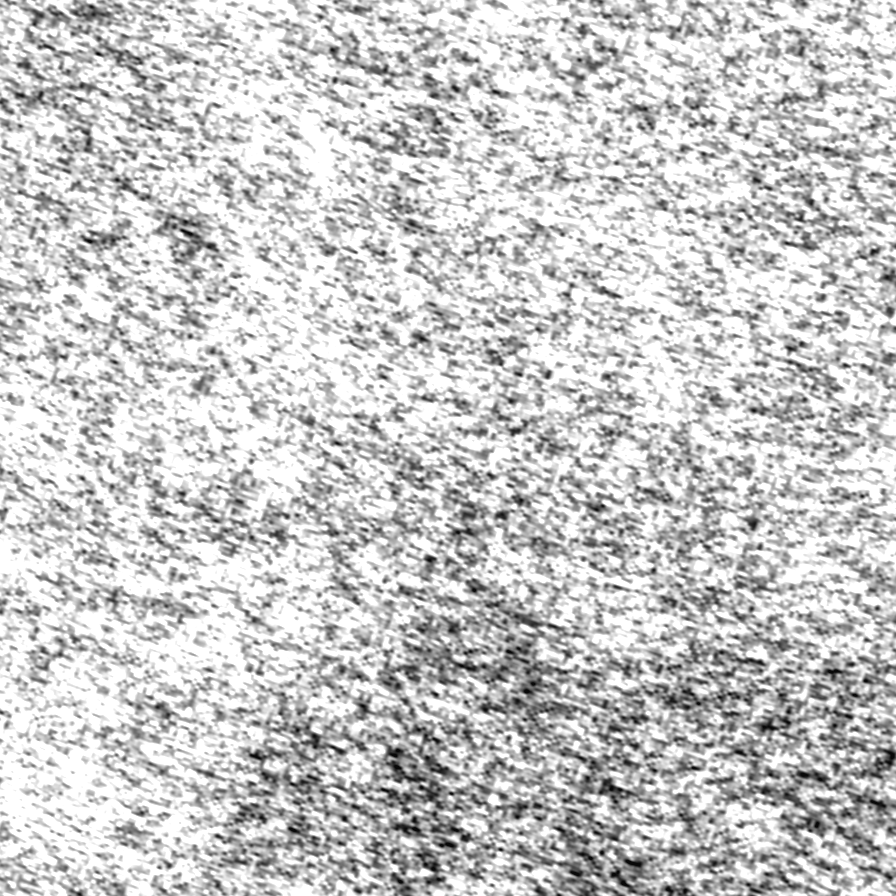
Reproduce this texture procedurally as a Shadertoy shader.

```glsl
// Grainy monochrome surface: short dark flecks drift along gently bent, falling
// streaks over white. Stretched noise layers make the grain, soft patches and
// clouds vary its density, and a clipped tone curve burns the lights to white.

const vec3 PAPER = vec3(1.0);
const vec3 INK = vec3(0.03);
const float MEAN_TONE = 0.825;
const float TONE_CONTRAST = 0.26;

// Integer hash of a grid cell, giving 0 to 1.
float cellHash(ivec2 cell, uint seed) {
    uvec2 c = uvec2(cell);
    uint h = c.x * 0x9E3779B1u ^ (c.y + seed * 977u) * 0x85EBCA6Bu;
    h = (h ^ (h >> 15)) * 0x2C1B3C6Du;
    h = (h ^ (h >> 12)) * 0x297A2D39u;
    h ^= h >> 15;
    return float(h >> 8) / 16777216.0;
}

// Smooth value noise, scaled to zero mean and unit deviation.
float unitNoise(vec2 p, uint seed) {
    ivec2 cell = ivec2(floor(p));
    vec2 f = fract(p);
    vec2 w = f * f * (3.0 - 2.0 * f);
    float low = mix(cellHash(cell, seed), cellHash(cell + ivec2(1, 0), seed), w.x);
    float high = mix(cellHash(cell + ivec2(0, 1), seed),
                     cellHash(cell + ivec2(1, 1), seed), w.x);
    return (mix(low, high, w.y) - 0.5) / 0.2145;
}

vec2 rotate(vec2 p, float angle) {
    float c = cos(angle), s = sin(angle);
    return vec2(c * p.x - s * p.y, s * p.x + c * p.y);
}

// Bends level lines so they fall steeply at the left and gently at the right.
vec2 streakSpace(vec2 p) {
    float drift = 0.006 * unitNoise(p * 7.0, 11u);
    return vec2(p.x - 0.25 * p.y, p.y + 0.43 * p.x - 0.11 * p.x * p.x + drift);
}

// Soft elliptical patch, 1 at its centre.
float softPatch(vec2 p, vec2 centre, vec2 radius) {
    vec2 d = (p - centre) / radius;
    return exp(-dot(d, d));
}

// Broad light and dark areas.
float broadShade(vec2 p) {
    float shade = 0.24;
    shade -= 0.95 * softPatch(p, vec2(0.66, 0.10), vec2(0.38, 0.25));
    shade -= 0.40 * softPatch(p, vec2(0.95, 0.24), vec2(0.18, 0.14));
    shade -= 0.35 * softPatch(p, vec2(0.10, 0.78), vec2(0.16, 0.20));
    shade -= 0.35 * softPatch(p, vec2(0.90, 0.78), vec2(0.14, 0.14));
    shade += 0.20 * softPatch(p, vec2(0.06, 0.15), vec2(0.18, 0.22));
    return shade + 0.17 * unitNoise(p * 9.0, 1u) + 0.17 * unitNoise(p * 19.0, 2u);
}

// Grain from long flecks down to fine specks.
float grain(vec2 p) {
    vec2 q = streakSpace(p);
    float clumps = unitNoise(q * vec2(45.0, 98.0), 3u);
    float flecks = unitNoise(q * vec2(88.0, 190.0), 4u);
    float specks = unitNoise(rotate(p, 0.35) * vec2(205.0, 275.0), 5u);
    return 0.36 * clumps + 0.62 * flecks + 0.58 * specks;
}

void mainImage(out vec4 fragColor, in vec2 fragCoord) {
    vec2 p = fragCoord / iResolution.y;
    float tone = MEAN_TONE + TONE_CONTRAST * (broadShade(p) + grain(p));
    fragColor = vec4(mix(INK, PAPER, clamp(tone, 0.0, 1.0)), 1.0);
}
```
